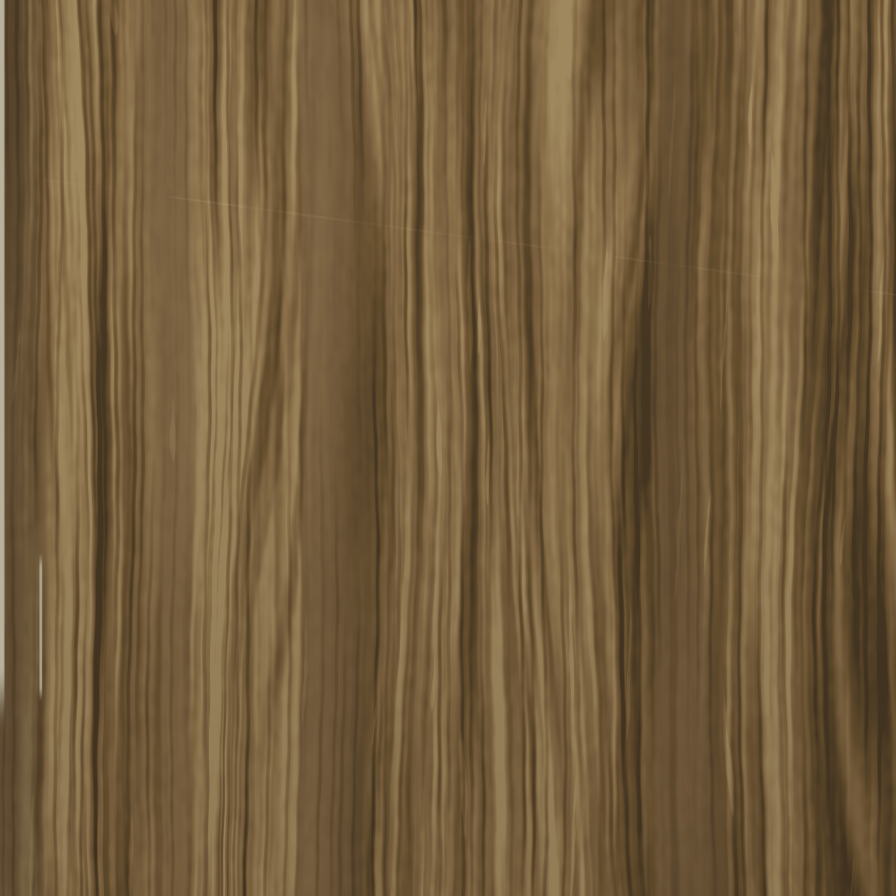
A three.js fragment shader for this texture:

```glsl
// Walnut veneer with upright grain: column noise is stretched along y, and a
// wandering grain coordinate folds it into pointed flames. Dark pores, pale
// slivers, a faint scratch and a worn left edge lie on top.
varying vec2 vUv;

const vec3 UMBER  = vec3(0.27, 0.21, 0.13);
const vec3 WALNUT = vec3(0.40, 0.31, 0.18);
const vec3 BROWN  = vec3(0.47, 0.37, 0.24);
const vec3 TAN    = vec3(0.53, 0.43, 0.28);
const vec3 STRAW  = vec3(0.61, 0.52, 0.36);
const vec3 HEART  = vec3(0.41, 0.32, 0.22);
const vec3 PALE   = vec3(0.72, 0.70, 0.61);

float hash(vec2 p) {
  return fract(sin(dot(p, vec2(127.1, 311.7))) * 43758.55);
}

// Noise along one column, shifted so that neighbours do not line up.
float columnNoise(float column, float y) {
  y += 17.0 * hash(vec2(column, 5.3));
  float cell = floor(y);
  return mix(hash(vec2(column, cell)), hash(vec2(column, cell + 1.0)),
             smoothstep(0.0, 1.0, y - cell));
}

float streaks(vec2 p) {
  float column = floor(p.x);
  return mix(columnNoise(column, p.y), columnNoise(column + 1.0, p.y),
             smoothstep(0.0, 1.0, p.x - column));
}

// Layered sines that let the upright fibres sway a little.
float sway(vec2 p) {
  return 0.003 * sin(5.0 * p.y + 7.0 * p.x)
       + 0.0015 * sin(13.0 * p.y - 19.0 * p.x + 1.7)
       + 0.0005 * sin(61.0 * p.y + 43.0 * p.x);
}

// Thin dark lines, one in each column, that fade in and out.
float pores(vec2 p, float count, float width) {
  float x = p.x * count;
  float column = floor(x);
  float center = 0.3 + 0.4 * hash(vec2(column, 8.1));
  float offset = abs(x - column - center) / count;
  float strength = smoothstep(0.35, 0.75, columnNoise(column + 300.0, p.y * 2.2));
  return strength * (1.0 - smoothstep(0.25 * width, width, offset));
}

// Scattered slender drops with ragged sides and tapered ends, cell by cell.
float slivers(vec2 p, vec2 grid) {
  vec2 base = floor(p * grid);
  float ragged = 0.0015 * (streaks(vec2(p.x * 150.0, p.y * 60.0)) - 0.5);
  float cover = 0.0;
  for (int j = -1; j <= 1; j++) {
    for (int i = -1; i <= 1; i++) {
      vec2 cell = base + vec2(float(i), float(j));
      vec2 jitter = vec2(hash(cell + 2.7), hash(cell + 9.4));
      vec2 d = p - (cell + jitter) / grid;
      d.x += d.y * 0.16 * (jitter.y - 0.5);
      float along = d.y / mix(0.03, 0.10, jitter.x);
      float taper = max(0.0, 1.0 - along * along) * (0.55 - 0.45 * along);
      float halfWidth = mix(0.002, 0.006, jitter.y) * taper + ragged;
      float present = step(0.66, hash(cell + 21.3));
      cover = max(cover, present * smoothstep(-0.001, 0.001, halfWidth - abs(d.x))
                       * smoothstep(0.0, 0.3, taper));
    }
  }
  return cover;
}

float ramp(float a, float b, float x) {
  return clamp((x - a) / (b - a), 0.0, 1.0);
}

vec3 woodColor(float tone) {
  vec3 color = mix(UMBER, WALNUT, ramp(0.0, 0.37, tone));
  color = mix(color, BROWN, ramp(0.37, 0.57, tone));
  color = mix(color, TAN, ramp(0.57, 0.74, tone));
  return mix(color, STRAW, ramp(0.74, 0.98, tone));
}

// A soft-edged upright bar between two corners.
float bar(vec2 p, vec2 low, vec2 high, vec2 soft) {
  vec2 inside = smoothstep(low - soft, low + soft, p)
              * (1.0 - smoothstep(high - soft, high + soft, p));
  return inside.x * inside.y;
}

void main() {
  vec2 p = vec2(vUv.x + sway(vUv), vUv.y);

  // Grain coordinate: a strong bend folds it into flames.
  float bend = mix(0.5, 7.0, streaks(vec2(p.x * 8.0 + 40.0, p.y * 0.9)));
  float grain = p.x * 54.0 + bend * streaks(vec2(p.x * 14.0 + 70.0, p.y * 1.4));

  // Tone from broad bands down to hair-thin fibres.
  float broad = streaks(vec2(p.x * 25.0 + 11.0, p.y * 0.7)) - 0.5;
  float rings = smoothstep(0.2, 0.8, streaks(vec2(grain * 1.3, p.y * 1.6))) - 0.5;
  float lines = smoothstep(0.1, 0.9, streaks(vec2(grain * 3.1 + 200.0, p.y * 2.5))) - 0.5;
  float fibre = streaks(vec2(p.x * 250.0, p.y * 6.0)) - 0.5;
  float fleck = streaks(vec2(p.x * 160.0 + 500.0, p.y * 65.0)) - 0.5;
  float plain = smoothstep(0.68, 0.9, streaks(vec2(p.x * 20.0 + 90.0, p.y * 0.5)));
  float figure = 0.36 * rings + 0.36 * lines + 0.25 * fibre;
  float tone = 0.53 + 0.50 * broad + figure * (1.0 - 0.6 * plain) + 0.11 * fleck;
  tone -= 0.28 * pores(p, 85.0, 0.003) + 0.26 * pores(p + 3.0, 31.0, 0.007);
  tone += 0.22 * slivers(p, vec2(17.0, 5.0));

  // Colour, plain heartwood bands and uneven light.
  vec3 color = mix(woodColor(tone), HEART, 0.45 * plain);
  color *= 0.94 + 0.08 * smoothstep(0.0, 0.8, vUv.y);
  color *= 1.0 - 0.16 * (1.0 - smoothstep(0.035, 0.06, vUv.x));

  // Scratch, worn slit and bare left edge.
  float scratch = abs(vUv.y - 0.806 + 0.135 * vUv.x);
  float wear = smoothstep(0.25, 0.8, streaks(vUv * vec2(24.0, 3.0)));
  color += 0.035 * wear * (1.0 - smoothstep(0.0004, 0.002, scratch)) * step(0.05, vUv.x);
  color = mix(color, PALE, 0.85 * bar(vUv, vec2(0.044, 0.225), vec2(0.047, 0.375), vec2(0.001, 0.01)));
  color = mix(color, PALE, bar(vUv, vec2(-0.1, 0.22), vec2(0.005, 1.1), vec2(0.0015, 0.04)));
  gl_FragColor = vec4(color, 1.0);
}
```
